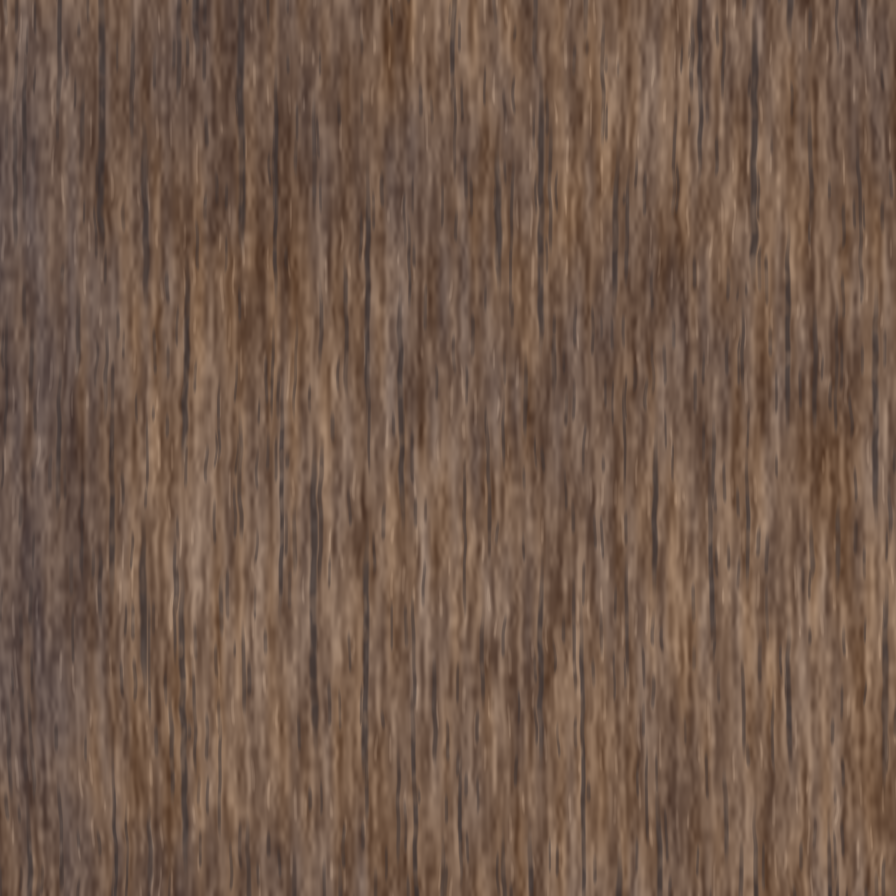
Give the GLSL for this texture, as a Shadertoy shader.

```glsl
// Brown stained oak veneer with fine vertical grain and long dark pores.
#define DARK_WOOD vec3(0.325, 0.237, 0.187)
#define LIGHT_WOOD vec3(0.580, 0.477, 0.400)
#define PORE_COLOR vec3(0.245, 0.210, 0.205)
#define WARM_SHIFT vec3(0.034, 0.004, -0.034)
#define FINE_GRAIN 0.80
#define BAND_GRAIN 0.45
#define SPECKLE 0.42
#define STAIN 0.55
#define PORE_DEPTH 0.78
#define PORE_WIDTH 0.0034
#define EDGE_SOFTNESS 0.0013

float hash(vec2 p) {
    vec3 q = fract(p.xyx * vec3(0.1031, 0.1030, 0.0973));
    q += dot(q, q.yzx + 33.33);
    return fract((q.x + q.y) * q.z);
}

float noise(vec2 p) {
    vec2 cell = floor(p);
    vec2 f = fract(p);
    f = f * f * (3.0 - 2.0 * f);
    float low = mix(hash(cell), hash(cell + vec2(1, 0)), f.x);
    float high = mix(hash(cell + vec2(0, 1)), hash(cell + vec2(1, 1)), f.x);
    return mix(low, high, f.y);
}

float cloud(vec2 p) {
    return 0.55 * noise(p) + 0.30 * noise(p * 2.1 + 17.0) + 0.15 * noise(p * 4.3 + 41.0);
}

// One fibre: noise along y, shifted at random so fibres do not break in rows.
float fibre(float column, float y, float seed) {
    float along = y + 40.0 * hash(vec2(column, seed));
    float row = floor(along);
    float a = hash(vec2(column + seed, row));
    float b = hash(vec2(column + seed, row + 1.0));
    return mix(a, b, smoothstep(0.0, 1.0, along - row));
}

// Fibres side by side, blended across x.
float streaks(vec2 p, vec2 frequency, float seed) {
    p *= frequency;
    float column = floor(p.x);
    float blend = smoothstep(0.0, 1.0, p.x - column);
    return mix(fibre(column, p.y, seed), fibre(column + 1.0, p.y, seed), blend);
}

// Tapered, slightly leaning dashes, at most one per cell.
float pores(vec2 p, float columns, float cellLength, float width, float chance, float seed) {
    float column = floor(p.x * columns);
    float y = p.y / cellLength + 9.0 * hash(vec2(column, seed));
    vec2 id = vec2(column + seed, floor(y) + 3.0 * seed);
    float along = fract(y);
    float start = 0.35 * hash(id + 5.0);
    float end = 1.0 - 0.35 * hash(id + 11.0);
    float taper = smoothstep(start, start + 0.15, along)
                * (1.0 - smoothstep(end - 0.22, end, along));
    float lean = (hash(id + 23.0) - 0.5) * 0.25 * (along - 0.5);
    float centre = (column + 0.27 + 0.46 * hash(id + 31.0) + lean) / columns;
    float halfWidth = width * (0.55 + 0.75 * hash(id + 47.0)) * (0.4 + 0.6 * taper);
    float line = 1.0 - smoothstep(halfWidth * 0.4, halfWidth + EDGE_SOFTNESS, abs(p.x - centre));
    return line * taper * step(hash(id + 59.0), chance);
}

void mainImage(out vec4 fragColor, in vec2 fragCoord) {
    vec2 uv = fragCoord / iResolution.xy;

    // Gentle bends and small ragged steps of the grain
    vec2 p = uv;
    p.x += 0.012 * (noise(uv * vec2(4.0, 3.0)) - 0.5);
    p.x += 0.0028 * (noise(uv * vec2(45.0, 38.0) + 7.0) - 0.5);

    // Grain at several widths
    float fine = streaks(p, vec2(190.0, 16.0), 3.0) - 0.5;
    float band = streaks(p, vec2(62.0, 6.0), 19.0) - 0.5;
    float speckle = noise(p * vec2(250.0, 75.0)) - 0.5;

    // Cloudy stain with fibrous borders
    float stain = cloud(uv * vec2(4.2, 3.4) + vec2(2.7, 8.1)) - 0.5 + 0.14 * band;
    float stained = smoothstep(0.03, 0.22, stain);

    float tone = 0.51 - STAIN * stain + BAND_GRAIN * band + SPECKLE * speckle;
    tone += FINE_GRAIN * fine * (1.0 - 0.35 * stained);

    // Short pale flecks
    tone += 0.30 * pores(p, 75.0, 0.06, 0.0011, 0.30, 71.0);

    // Golden fibres, cooler stain and left border
    float warmth = 0.9 * (streaks(p, vec2(85.0, 8.0), 37.0) - 0.5)
                 + 0.8 * (cloud(uv * vec2(5.0, 3.0) + 51.0) - 0.5)
                 - 0.35 * stained - 0.45 * (1.0 - smoothstep(0.0, 0.16, uv.x)) + 0.15;
    vec3 color = mix(DARK_WOOD, LIGHT_WOOD, clamp(tone, -0.15, 1.2));
    color += WARM_SHIFT * warmth;

    // Long, medium and short pores, broken up by the fibres
    float pore = pores(p, 21.0, 0.43, PORE_WIDTH, 0.72, 13.0);
    pore = max(pore, 0.75 * pores(p, 38.0, 0.21, PORE_WIDTH * 0.6, 0.42, 29.0));
    pore = max(pore, 0.65 * pores(p, 88.0, 0.075, PORE_WIDTH * 0.45, 0.32, 43.0));
    float breakup = 0.62 + 0.38 * smoothstep(0.15, 0.6, noise(p * vec2(170.0, 55.0) + 83.0));
    color = mix(color, PORE_COLOR + 0.05 * speckle, PORE_DEPTH * pore * breakup);

    fragColor = vec4(color, 1.0);
}
```
